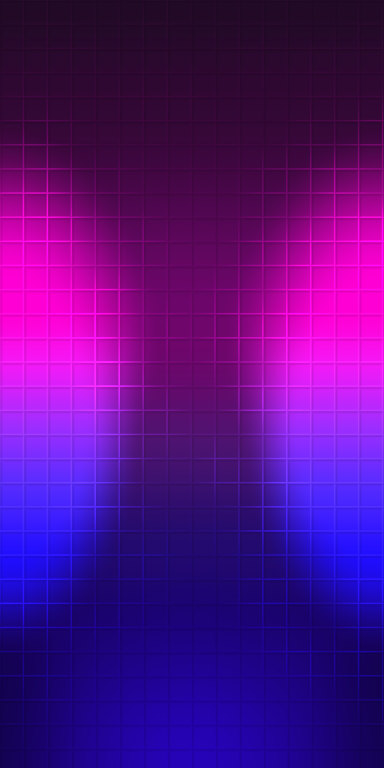
This background is drawn by a WebGL 2 fragment shader. Its source:

```glsl
#version 300 es
precision highp float;
// Two neon glows lean in from the left and right edges, magenta above and blue below,
// over a dark violet backdrop with a blue pool of light at the foot.
// Soft ellipses shape the glows; a fine square grid catches light along their rims.
uniform vec2 u_resolution;
out vec4 outColor;

vec2 randomGradient(vec2 cell) {
  float h = fract(sin(dot(cell, vec2(127.1, 311.7))) * 43758.5);
  return vec2(cos(6.2832 * h), sin(6.2832 * h));
}

float gradientNoise(vec2 p) {
  vec2 i = floor(p), f = fract(p);
  vec2 s = f * f * f * (f * (f * 6.0 - 15.0) + 10.0);
  float a = dot(randomGradient(i), f);
  float b = dot(randomGradient(i + vec2(1, 0)), f - vec2(1, 0));
  float c = dot(randomGradient(i + vec2(0, 1)), f - vec2(0, 1));
  float d = dot(randomGradient(i + vec2(1, 1)), f - vec2(1, 1));
  return mix(mix(a, b, s.x), mix(c, d, s.x), s.y);
}

// Vertical ramps; depth runs from 0 at the top to 1 at the bottom.
vec3 backdropRamp(float depth) {
  vec3 c = mix(vec3(0.13, 0.04, 0.15), vec3(0.19, 0.03, 0.20), smoothstep(0.0, 0.14, depth));
  c = mix(c, vec3(0.43, 0.025, 0.42), smoothstep(0.12, 0.42, depth));
  c = mix(c, vec3(0.30, 0.08, 0.44), smoothstep(0.45, 0.60, depth));
  c = mix(c, vec3(0.13, 0.04, 0.41), smoothstep(0.56, 0.72, depth));
  return mix(c, vec3(0.09, 0.01, 0.36), smoothstep(0.70, 0.81, depth));
}

vec3 glowRamp(float depth) {
  vec3 c = mix(vec3(1.0, 0.0, 0.83), vec3(0.96, 0.10, 0.97), smoothstep(0.40, 0.49, depth));
  c = mix(c, vec3(0.62, 0.18, 1.0), smoothstep(0.46, 0.57, depth));
  c = mix(c, vec3(0.33, 0.17, 1.0), smoothstep(0.54, 0.65, depth));
  return mix(c, vec3(0.12, 0.05, 1.0), smoothstep(0.62, 0.74, depth));
}

// Coverage of grid lines: x holds the vertical ones, y the horizontal ones.
vec2 gridLines(vec2 cellPos, float halfWidth) {
  vec2 away = abs(fract(cellPos + 0.5) - 0.5);
  return 1.0 - smoothstep(vec2(0.0), vec2(halfWidth), away);
}

void main() {
  vec2 uv = gl_FragCoord.xy / u_resolution;
  float depth = 1.0 - uv.y;
  float side = min(uv.x, 1.0 - uv.x);

  // Side glows: half ellipses, fading more slowly above than below
  float rim = length(vec2(side / 0.315, (depth - 0.535) / 0.262));
  float above = 1.0 - smoothstep(0.38, 0.60, depth);
  float glow = 1.0 - smoothstep(mix(0.70, 0.62, above), mix(1.22, 1.45, above), rim);
  vec3 glowColor = glowRamp(depth);

  // Backdrop, slightly darker at the outer lower corners
  vec3 color = backdropRamp(depth);
  color *= 1.0 - 0.25 * smoothstep(0.25, 0.0, side) * smoothstep(0.78, 0.90, depth);
  color = mix(color, glowColor, glow);

  // Blue pool at the foot
  vec2 fromPool = vec2((uv.x - 0.5) / 0.50, (1.0 - depth) / 0.24);
  color += vec3(0.06, 0.0, 0.36) * exp(-1.8 * dot(fromPool, fromPool));

  // Grid with a thin shadow beside each line
  vec2 cellPos = vec2(uv.x * 16.04 + 0.02, depth * 31.82);
  float halfWidth = max(0.06, 16.0 / u_resolution.x);
  vec2 lit = gridLines(cellPos, halfWidth);
  vec2 shade = gridLines(cellPos - 0.07, halfWidth * 1.6);
  float line = max(lit.x, lit.y);
  float shadow = max(shade.x, shade.y);
  float sparkle = clamp(0.75 + 1.2 * gradientNoise(cellPos * 0.43 + 3.7), 0.2, 1.3);

  // Light gathers on the lines where the glow is fading out
  float fringe = smoothstep(1.75, 1.08, rim) * smoothstep(0.50, 1.0, rim);
  color *= 1.0 - 0.10 * shadow;
  color += glowColor * line * sparkle * (0.035 + 0.27 * fringe);
  color += 0.05 * line * glow;

  outColor = vec4(clamp(color, 0.0, 1.0), 1.0);
}
```
